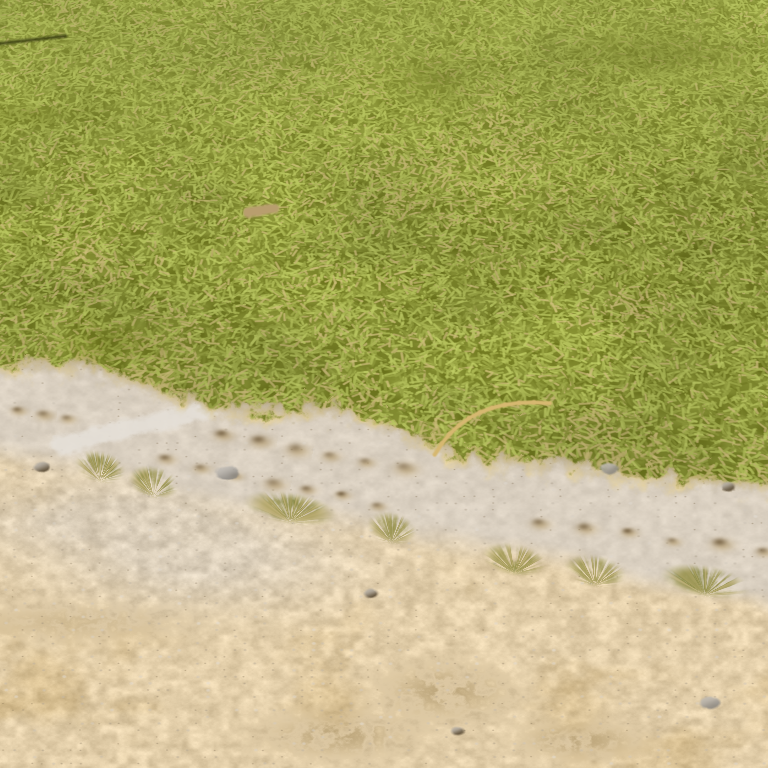
This texture is drawn by a Shadertoy shader. Its source:

```glsl
// Sunlit lawn above a worn concrete strip with small holes, weeds and sandy ground.
const vec3 SHADE = vec3(.40, .43, .10), LIME = vec3(.72, .77, .38);
const vec3 STRAW = vec3(.79, .71, .48), SAND = vec3(.89, .81, .665);
const vec3 OCHRE = vec3(.80, .69, .48), SOIL = vec3(.47, .39, .27);
const vec3 CONCRETE = vec3(.855, .815, .755), CHALK = vec3(.90, .88, .85);
const float BLADE_CELLS = 72.;
// Centre and half width
const vec3 TUFTS[7] = vec3[](vec3(.13, .392, .035), vec3(.2, .372, .035),
  vec3(.378, .338, .065), vec3(.51, .312, .034), vec3(.67, .271, .045),
  vec3(.775, .256, .043), vec3(.918, .243, .062));
// Centre and radius
const vec3 STONES[7] = vec3[](vec3(.296, .384, .017), vec3(.055, .391, .012),
  vec3(.484, .227, .011), vec3(.794, .39, .013), vec3(.948, .366, .011),
  vec3(.596, .048, .009), vec3(.925, .085, .013));

vec2 hash2(vec2 p) {
  vec3 q = fract(p.xyx * vec3(.1031, .1030, .0973));
  q += dot(q, q.yzx + 33.33);
  return fract((q.xx + q.yz) * q.zy);
}
float noise(vec2 p) {
  vec2 i = floor(p), f = fract(p);
  f = f * f * (3. - 2. * f);
  return mix(mix(hash2(i).x, hash2(i + vec2(1, 0)).x, f.x),
             mix(hash2(i + vec2(0, 1)).x, hash2(i + 1.).x, f.x), f.y);
}
float fbm(vec2 p) {
  float sum = 0., amp = .5;
  for (int i = 0; i < 5; i++) { sum += amp * noise(p); p = p * 2.03 + 17.3; amp *= .5; }
  return sum;
}
float segment(vec2 p, vec2 a, vec2 b) {
  vec2 d = b - a;
  return length(p - a - d * clamp(dot(p - a, d) / dot(d, d), 0., 1.));
}
float cover(float d, float soft) { return 1. - smoothstep(-soft, soft, d); }
float blob(vec2 p, float x, float y, float w, float h) {
  p = (p - vec2(x, y)) / vec2(w, h);
  return exp(-dot(p, p));
}
float lawnEdge(float x) {
  return .525 - .06 * smoothstep(.08, .32, x) - .065 * smoothstep(.44, .64, x)
    - .03 * smoothstep(.64, 1., x);
}

// Overlapping random blades, smaller with distance
vec3 lawn(vec2 p, float dry) {
  vec2 q = vec2((p.x - .5) * (.75 + .6 * p.y), p.y * (.8 + .6 * p.y)) * BLADE_CELLS;
  float soft = BLADE_CELLS * 1.1 / iResolution.y;
  vec3 col = mix(SHADE, LIME, noise(q * .8) * .4);
  for (int k = 0; k < 36; k++) {
    vec2 w = q + float(k / 9) * vec2(31.37, 17.61);
    vec2 id = floor(w) + vec2(k % 3, k / 3 % 3) - 1.;
    vec2 h = hash2(id + 150.), g = hash2(id + 411.);
    vec2 dir = vec2(cos(6.283 * h.x), sin(6.283 * h.x)) * (.25 + .4 * g.x);
    vec3 tint = mix(mix(SHADE, LIME, sqrt(h.y)), STRAW, step(1. - dry, g.y) * .8);
    col = mix(col, tint, .8 * cover(segment(w, id + g - dir, id + g + dir) - .13, soft));
  }
  return col;
}

// Evenly stepped row of worn holes with a shaded upper rim
void holeRow(inout vec3 col, vec2 p, vec2 start, vec2 stride, float count) {
  float k = clamp(round(dot(p - start, stride) / dot(stride, stride)), 0., count - 1.);
  vec2 h = hash2(vec2(k, count) + start * 90.);
  vec2 d = (p - start - stride * k - (h - .5) * .006) / (.7 + .5 * h.x);
  col = mix(col, OCHRE * .9, .55 * blob(d, .002, -.002, .013, .007));
  col = mix(col, SOIL, (.45 + .4 * h.y) * blob(d, -.002, .002, .008, .0045));
}

vec3 ground(vec2 p) {
  float broad = fbm(p * vec2(7, 11)), fine = fbm(p * vec2(75, 100));
  float strip = smoothstep(-.025, .02, p.y - .433 + .195 * p.x + broad * .05);
  float pale = blob(p, .27, .265, .18, .055) + blob(p, .15, .33, .2, .05);
  float churn = blob(p, .58, .1, .07, .03) + blob(p, .755, .036, .065, .02)
    + blob(p, .44, .043, .08, .025) + .6 * blob(p, .1, .19, .13, .022);
  vec3 col = mix(SAND, OCHRE, smoothstep(.5, .8, broad) * .55);
  col = mix(col, CONCRETE, min(pale, 1.) * .75);
  col = mix(col, OCHRE * .82, churn * smoothstep(.35, .65, fine) * .8);
  col = mix(col, CONCRETE, strip) + (fine - .48) * mix(.24, .12, strip);
  // Scattered grit and a chalky slab
  vec2 q = p * vec2(80, 115), h = hash2(floor(q) + 77.);
  float grit = length(fract(q) - .3 - .4 * h) - .05 - .15 * h.x;
  col = mix(col, mix(SOIL, CHALK, h.x), cover(grit, .12) * step(.78, h.y) * .5);
  float slab = segment(p, vec2(.08, .421), vec2(.268, .466)) - .006 - .012 * fine;
  col = mix(col, CHALK, cover(slab, .005) * .85);
  holeRow(col, p, vec2(.29, .432), vec2(.047, -.0078), 6.);
  holeRow(col, p, vec2(.217, .402), vec2(.0462, -.0098), 7.);
  holeRow(col, p, vec2(.703, .319), vec2(.0586, -.0073), 6.);
  holeRow(col, p, vec2(.026, .465), vec2(.032, -.004), 3.);
  return col;
}

void mainImage(out vec4 fragColor, in vec2 fragCoord) {
  vec2 p = fragCoord / iResolution.xy;
  float rough = fbm(p * 55.), above = p.y - lawnEdge(p.x) + (rough - .5) * .045;
  // Lawn with dry fringe, darker clumps and a shadow
  float dry = .09 + .25 * smoothstep(.45, .75, fbm(p * 9.)) + .4 * blob(p, .83, .6, .07, .018)
    + .5 * exp(-max(above, 0.) * 38.);
  float clump = blob(p, .86, .93, .12, .025) + blob(p, .56, .895, .06, .03)
    + blob(p, .14, .55, .06, .022) + blob(p, .04, .85, .06, .012);
  vec3 grass = mix(lawn(p, dry), SHADE, .4 * clump) * (.9 + .22 * fbm(p * vec2(8, 13)));
  grass = mix(grass, LIME * .92, .3 * smoothstep(.65, 1., p.y));
  float shadow = segment(p, vec2(-.02, .941), vec2(.085, .953)) - .002;
  grass = mix(grass, SHADE * .5, .85 * cover(shadow, .003));
  vec3 col = mix(ground(p), STRAW * (.7 + .6 * rough), .75 * smoothstep(-.022, .006, above));
  col = mix(col, grass, smoothstep(-.004, .007, above));
  // Weeds and stones
  for (int i = 0; i < 7; i++) {
    vec2 d = p - TUFTS[i].xy, s = (p - STONES[i].xy) * vec2(1, 1.5);
    float fan = noise(vec2(atan(d.y + .018, d.x) * 13., i * 9));
    float body = length((d + vec2(0, d.x * .15)) / vec2(TUFTS[i].z, .023));
    float m = cover(body - .72, .28) * smoothstep(.25, .6, .5 * (fan + rough));
    col = mix(col, mix(SHADE, STRAW, fan * .8), m * .85);
    float r = STONES[i].z * (.5 + rough * .7), lit = smoothstep(-r, r, s.y - s.x * .6);
    vec3 stone = mix(i % 3 == 0 ? CHALK * .6 : SOIL * .7, CHALK * .87, lit * .8);
    col = mix(col, stone, cover(length(s) - r, .003) * .85);
  }
  // Fallen leaf and curved dry stem
  float leaf = segment(p, vec2(.323, .724), vec2(.358, .729)) - .01 + rough * .008;
  col = mix(col, OCHRE * .9, cover(leaf, .003));
  vec2 a = vec2(.566, .408), b = vec2(.609, .4845), c = vec2(.716, .475), last = a;
  for (float t = .1; t < 1.05; t += .1) {
    vec2 next = mix(mix(a, b, t), mix(b, c, t), t);
    col = mix(col, vec3(.84, .72, .44), cover(segment(p, last, next) - .0026, .0018));
    last = next;
  }
  fragColor = vec4(col, 1);
}
```
